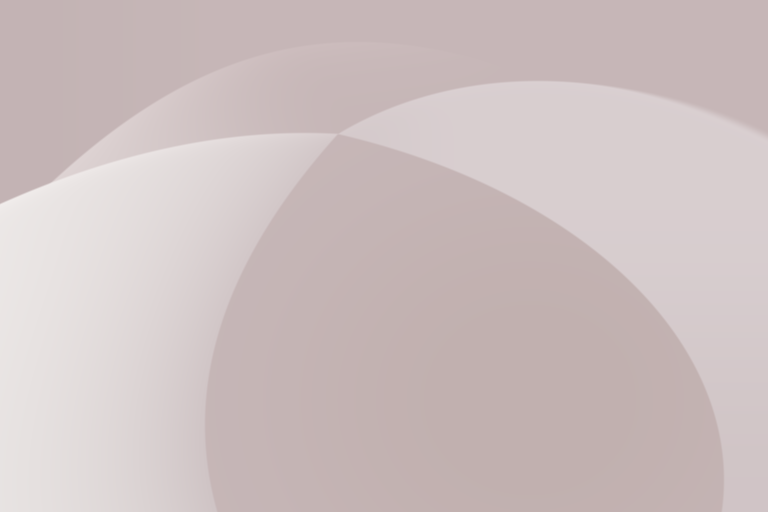
Reproduce this background procedurally as a Shadertoy shader.

```glsl
// Overlapping translucent petals in pale mauve, folded around a darker core.
// Every outline is a conic tangent to an axis at its apex; its approximate
// signed distance gives both the smooth coverage and the shading inside.

#define CANVAS_HEIGHT 5.12   // canvas height in drawing units
#define EDGE_SOFTNESS 0.013  // half width of an outline
#define RIGHT_BLUR 0.045     // extra blur at the far right rim
#define LEFT_FALLOFF 0.62    // how fast the left petal brightens
#define RIM_LIGHT 0.025      // highlight along the upper rims

const vec3 MAUVE = vec3(0.776, 0.714, 0.717);
const vec3 CORE_ROSE = vec3(0.756, 0.690, 0.685);
const vec3 PETAL_EDGE = vec3(0.822, 0.778, 0.782);
const vec3 PETAL_WHITE = vec3(0.955, 0.948, 0.940);
const vec3 PETAL_PALE = vec3(0.846, 0.806, 0.812);
const vec3 PETAL_SHADE = vec3(0.815, 0.770, 0.775);
const vec3 DOME_LIGHT = vec3(0.845, 0.803, 0.803);

// Distance to v = a*u*u + b*u*v + c*v*v, positive on the inner side.
// q = (u, v): offset along the tangent and along the inward normal.
float conic(vec2 q, vec3 k) {
    float value = q.y - k.x * q.x * q.x - k.y * q.x * q.y - k.z * q.y * q.y;
    vec2 slope = vec2(-2.0 * k.x * q.x - k.y * q.y,
                      1.0 - k.y * q.x - 2.0 * k.z * q.y);
    return value / max(length(slope), 0.05);
}

float cover(float dist, float softness) {
    float width = max(softness, 0.8 * CANVAS_HEIGHT / iResolution.y);
    return smoothstep(-width, width, dist);
}

float rim(float dist) {
    return RIM_LIGHT * exp(-max(dist, 0.0) * 14.0);
}

void mainImage(out vec4 fragColor, in vec2 fragCoord) {
    // Drawing space: x to the right, y down from the top edge
    vec2 p = vec2(fragCoord.x, iResolution.y - fragCoord.y)
           * CANVAS_HEIGHT / iResolution.y;

    // Outlines
    float dome = conic(p - vec2(3.58, 0.42), vec3(0.1319, -0.0688, -0.0658));
    float leftTop = conic(p - vec2(3.05, 1.33), vec3(0.083, 0.0286, 0.0));
    float rightTop = conic(p - vec2(5.38, 0.81), vec3(0.1122, -0.0502, 0.1));
    float coreLeft = conic(vec2(4.25 - p.y, p.x - 2.05), vec3(0.162, -0.011, 0.0));
    float coreRight = conic(vec2(4.80 - p.y, 7.24 - p.x), vec3(0.2214, -0.0071, 0.0876));

    // Backdrop, a little darker on the left
    vec3 backdrop = MAUVE - 0.012 * smoothstep(2.5, 0.0, p.x);

    // Rear dome, lit from the lower left
    float domeGlow = smoothstep(3.6, 0.5, p.x - 0.5 * (p.y - 1.3));
    vec3 domeColor = mix(MAUVE, DOME_LIGHT, domeGlow)
                   + rim(dome * 0.3) * smoothstep(5.4, 3.0, p.x);
    vec3 back = mix(backdrop, domeColor, cover(dome, EDGE_SOFTNESS));

    // Left petal, brightening away from the core
    float leftGlow = 1.0 - exp(-LEFT_FALLOFF * max(-coreLeft, 0.0));
    vec3 leftColor = mix(PETAL_EDGE, PETAL_WHITE, leftGlow) + rim(leftTop);
    leftColor -= 0.012 * smoothstep(2.5, 5.12, p.y);
    vec3 leftSide = mix(back, leftColor, cover(leftTop, EDGE_SOFTNESS));

    // Right petal, shaded toward the bottom and its inner corner
    float rightShade = smoothstep(2.0, 5.0, p.y) + 0.5 * smoothstep(4.6, 3.3, p.x);
    vec3 rightColor = mix(PETAL_PALE, PETAL_SHADE, min(rightShade, 1.0))
                    + 0.4 * rim(rightTop);
    float rightSoftness = EDGE_SOFTNESS + RIGHT_BLUR * smoothstep(5.8, 7.6, p.x);
    vec3 rightSide = mix(back, rightColor, cover(rightTop, rightSoftness));

    // Core, with a warm centre
    float warmth = smoothstep(3.4, 0.4, length((p - vec2(5.3, 4.0)) * vec2(0.9, 1.0)));
    vec3 coreColor = mix(MAUVE, CORE_ROSE, warmth);
    rightSide = mix(rightSide, coreColor, cover(coreRight, EDGE_SOFTNESS));

    // Join both sides along the left outline of the core
    vec3 color = mix(leftSide, rightSide, cover(coreLeft, EDGE_SOFTNESS));
    fragColor = vec4(color, 1.0);
}
```
